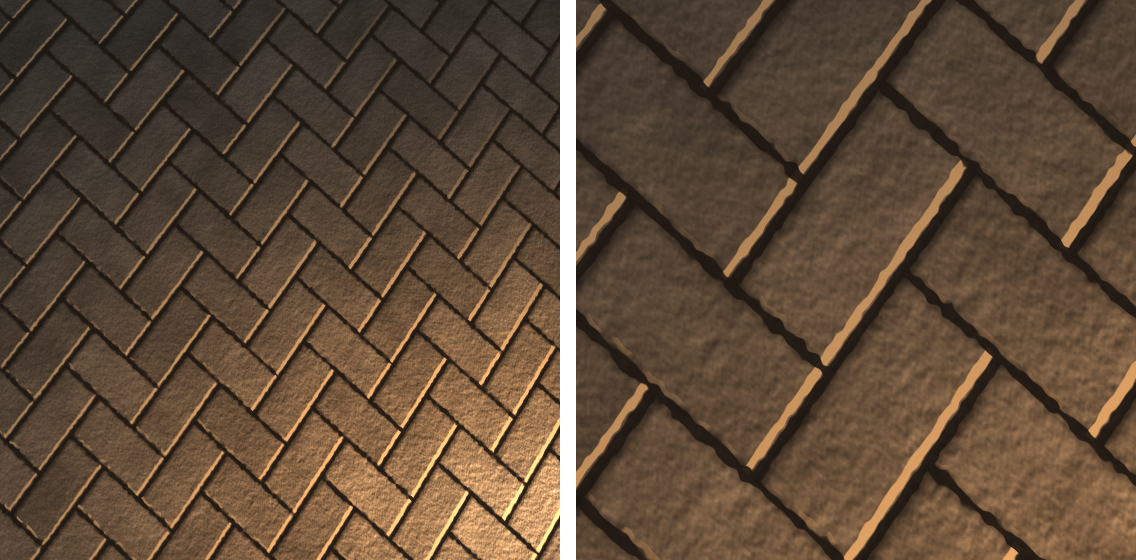
Left: the whole. Right: its middle third, enlarged.
Reproduce this texture procedurally as a Shadertoy shader.

```glsl
// Herringbone brick paving seen at a slant, lit by a warm low light from the lower right.

float hash(vec2 p) {
    return fract(sin(dot(p, vec2(127.1, 311.7))) * 43758.5453);
}

float noise(vec2 p) {
    vec2 i = floor(p), f = fract(p);
    f = f * f * (3.0 - 2.0 * f);
    return mix(mix(hash(i), hash(i + vec2(1, 0)), f.x),
               mix(hash(i + vec2(0, 1)), hash(i + vec2(1, 1)), f.x), f.y);
}

float grain(vec2 p) {
    return 0.5 * noise(p * 9.0) + 0.3 * noise(p * 19.0 + 7.0) + 0.2 * noise(p * 37.0 + 3.0);
}

// Canvas to paving plane: x runs up-right, y runs down-right, one unit is a brick width
vec2 pavingPlane(vec2 uv) {
    vec2 s = vec2(uv.x, 1.0 - uv.y);
    mat2 m = mat2(vec2(0.2057, -0.0086) - 0.01827 * s,
                  vec2(0.0057, 0.1022) + 0.01587 * s);
    vec2 ij = inverse(m) * (s - vec2(0.5495, 0.3229));
    return vec2(2.0 * ij.x - ij.y, 2.0 * ij.x + ij.y) - vec2(0.04, 0.08);
}

// Lower corner of the 2:1 brick around a point, and its size
void findBrick(vec2 pos, out vec2 corner, out vec2 size) {
    corner = floor(pos);
    float k = mod(corner.x + corner.y, 4.0);
    bool alongX = k > 0.5 && k < 2.5;
    size = alongX ? vec2(2, 1) : vec2(1, 2);
    if (k < 0.5) corner.y -= 1.0;
    else if (alongX && k > 1.5) corner.x -= 1.0;
}

void mainImage(out vec4 fragColor, in vec2 fragCoord) {
    vec2 uv = fragCoord / iResolution.xy;
    vec2 pos = pavingPlane(uv);
    float aa = 12.0 / iResolution.y;

    vec2 corner, size;
    findBrick(pos, corner, size);

    // Distances to the brick sides, with chipped edges
    vec2 chips = (vec2(noise(pos * 13.0), noise(pos * 15.0 + 40.0)) - 0.5) * vec2(0.055, 0.025);
    vec2 low = pos - corner + chips;
    vec2 high = size - (pos - corner) + chips;

    // Warm pool of light fading to dusk
    float d = length((uv - vec2(0.97, 0.08)) * vec2(0.75, 1.2));
    float glow = exp(-2.3 * d * d);
    vec3 surface = vec3(0.19, 0.178, 0.165) + vec3(0.46, 0.29, 0.14) * glow
                 + vec3(0.18, 0.16, 0.13) * exp(-25.0 * d * d);

    // Brick tint, blotches and embossed grain
    float relief = grain(pos) - grain(pos + vec2(-0.02, 0.035));
    vec3 color = surface * (0.9 + 0.17 * hash(corner));
    color *= 0.9 + 0.2 * noise(pos * 2.3 + corner * 5.0);
    color *= 1.0 + relief * (0.35 + 0.75 * glow);
    color *= 1.0 + 0.09 * (hash(floor(uv * 512.0)) - 0.5);

    // Soft shade beside the joints
    color *= mix(0.55, 1.0, smoothstep(0.03, 0.15, low.y));
    color *= mix(0.75, 1.0, smoothstep(0.03, 0.11, min(low.x, high.x)));

    // Lit bevel on the lower-right side of every brick
    float lit = 1.0 - smoothstep(1.2, 1.85, uv.x + uv.y);
    float halfWidth = mix(0.024, 0.045, uv.x) * (0.8 + 0.4 * noise(pos * 6.0));
    float bevel = 1.0 - smoothstep(halfWidth - aa, halfWidth + aa, abs(high.y - 0.085));
    vec3 gold = surface * 1.2 + vec3(0.33, 0.22, 0.1) * (0.75 + 0.45 * glow);
    color = mix(color, gold, bevel * lit * 0.95);

    // Broken glints on the lower-left side
    float glint = 1.0 - smoothstep(0.015, 0.015 + 1.6 * aa, abs(low.x - 0.065));
    glint *= smoothstep(0.35, 0.75, noise(pos * 11.0 + 20.0)) * (1.0 - uv.x) * (1.0 - uv.y);
    color = mix(color, gold, glint * 0.9);

    // Dark joints
    float edge = min(min(low.x, high.x), min(low.y, high.y));
    float joint = 1.0 - smoothstep(0.04 - aa, 0.04 + aa, edge);
    vec3 soil = vec3(0.11, 0.085, 0.065) + 0.05 * surface * noise(pos * 20.0);
    color = mix(color, soil, joint * 0.92);

    fragColor = vec4(clamp(color, 0.0, 1.0), 1.0);
}
```
